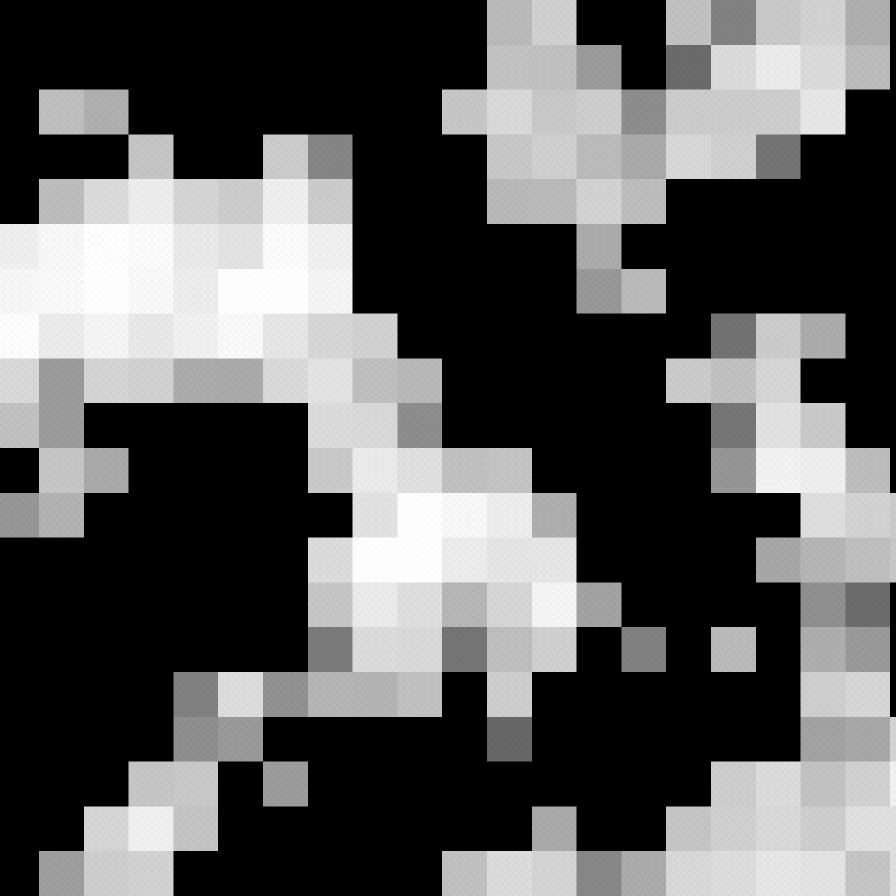
Reproduce this texture procedurally as a WebGL 2 fragment shader.

```glsl
#version 300 es
precision highp float;
// Blocky greyscale islands on black: three octaves of gradient noise are
// sampled once per square cell, cut off at a threshold, and the remainder
// is lifted by a steep power curve. A faint stipple covers the lit cells.

uniform vec2 u_resolution;
out vec4 fragColor;

// Integer hash of a lattice point, 0 to 1
float hash(vec2 p) {
  uvec2 q = uvec2(ivec2(p) + 4096) * uvec2(73856093u, 19349663u);
  uint h = q.x ^ q.y;
  h = (h ^ (h >> 15)) * 739982445u;
  h = (h ^ (h >> 12)) * 695872825u;
  return float((h ^ (h >> 15)) & 65535u) / 65535.0;
}

// Contribution of one lattice corner with a random unit gradient
float corner(vec2 lattice, vec2 toPoint) {
  float angle = 6.28319 * hash(lattice);
  return dot(vec2(cos(angle), sin(angle)), toPoint);
}

float gradientNoise(vec2 p) {
  vec2 i = floor(p), f = p - i;
  vec2 w = f * f * f * (f * (f * 6.0 - 15.0) + 10.0);
  vec2 e = vec2(1.0, 0.0);
  float low = mix(corner(i, f), corner(i + e, f - e), w.x);
  float high = mix(corner(i + e.yx, f - e.yx), corner(i + 1.0, f - 1.0), w.x);
  return mix(low, high, w.y);
}

// Grey level of a whole cell
float cellTone(vec2 cell) {
  mat2 turn = mat2(0.8, 0.6, -0.6, 0.8);
  float n = gradientNoise(cell / 6.3 + 11.37);
  n += 0.6 * gradientNoise(turn * cell / 3.1 + 37.71);
  n += 0.4 * gradientNoise(cell * turn / 1.6 + 83.23);
  float height = n / 0.25 - 0.04;
  float grey = 0.857 * pow(max(height, 0.001), 0.158);
  grey += 0.06 * (hash(cell + 517.0) - 0.5);
  return height > 0.0 ? clamp(grey, 0.4, 1.0) : 0.0;
}

void main() {
  // Four subsamples soften the cell borders
  float tone = 0.0;
  for (int k = 0; k < 4; k++) {
    vec2 offset = vec2(k & 1, k >> 1) * 0.5 - 0.25;
    vec2 p = (gl_FragCoord.xy + offset) / u_resolution.y;
    tone += 0.25 * cellTone(floor(p * 20.0 + vec2(0.13, 0.0)));
  }

  // Fine checkered stipple, proportional to brightness
  vec2 dot2 = floor(gl_FragCoord.xy / u_resolution.y * 256.0);
  float stipple = mod(dot2.x + dot2.y, 2.0) - 0.5;
  tone *= 1.0 + 0.02 * stipple;

  fragColor = vec4(vec3(tone), 1.0);
}
```
